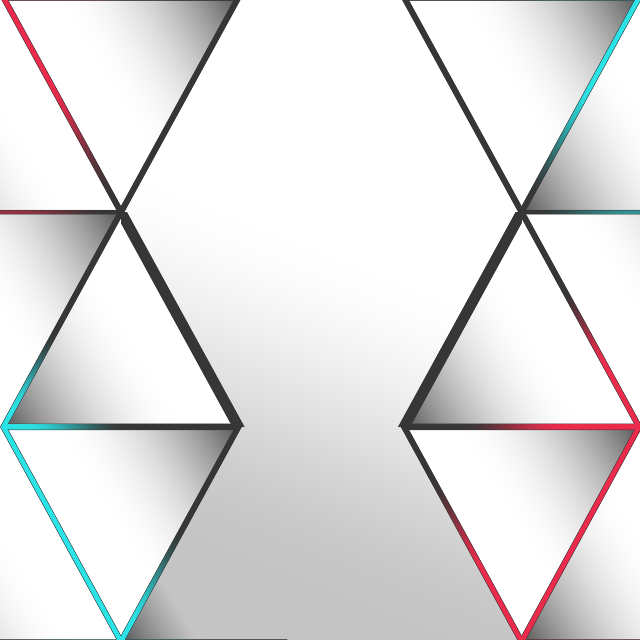
Give the GLSL for this background, as a Shadertoy shader.

```glsl
const float HALF_SIDE = 0.1836;   // half of a triangle's base
const float ROW = 0.3355;         // triangle height
const float APEX_Y = 0.6685;      // height of the upper crossing points
const float LEFT_X = 0.189;
const float RIGHT_X = 0.815;

const vec3 CHARCOAL = vec3(0.21);
const vec3 RED = vec3(0.92, 0.17, 0.30);
const vec3 CYAN = vec3(0.17, 0.89, 0.90);

float segmentDistance(vec2 p, vec2 a, vec2 b) {
    vec2 ab = b - a;
    float t = clamp(dot(p - a, ab) / dot(ab, ab), 0.0, 1.0);
    return length(p - a - ab * t);
}

float fade(float d, float inner, float outer) {
    return 1.0 - smoothstep(inner, outer, d);
}

// Flattened glow around an upper corner
float cornerGlow(vec2 p, vec2 corner) {
    return fade(length((p - corner) * vec2(1.5, 0.7)), 0.143, 0.339);
}

// Stroke colour: charcoal tinted by nearby lights
vec3 strokeColor(vec2 p) {
    float top = APEX_Y + ROW;
    float base = APEX_Y - ROW;
    float foot = base - ROW;
    float leftCyan = fade(segmentDistance(p,
        vec2(LEFT_X - HALF_SIDE, base), vec2(LEFT_X, foot)), 0.026, 0.17);
    float rightRed = fade(segmentDistance(p,
        vec2(RIGHT_X + HALF_SIDE, base), vec2(RIGHT_X, foot)), 0.104, 0.247);
    float red = max(rightRed, cornerGlow(p, vec2(LEFT_X - HALF_SIDE, top)));
    float cyan = max(leftCyan, cornerGlow(p, vec2(RIGHT_X + HALF_SIDE, top)));
    return mix(mix(CHARCOAL, RED, red), CYAN, cyan);
}

// Grey ramp away from the dark corner of a triangle
float triangleShade(float x, float rise) {
    float t = clamp((0.85 * x + 0.52 * rise) / 0.25, 0.0, 1.0);
    return mix(0.33, 1.0, 1.0 - (1.0 - t) * (1.0 - t));
}

// Broad slanted ramp between the two columns
float backdropShade(vec2 p) {
    float depth = 1.0 - p.y - 0.4 * (p.x - 0.5);
    return mix(1.0, 0.77, smoothstep(0.365, 0.93, depth));
}

void mainImage(out vec4 fragColor, in vec2 fragCoord) {
    vec2 p = fragCoord / iResolution.xy;
    float pixel = 1.0 / iResolution.y;

    // Fold the canvas into one column of alternating triangles
    bool isLeft = p.x < 0.5;
    float x = p.x - (isLeft ? LEFT_X : RIGHT_X);
    float inward = isLeft ? x : -x;
    float level = floor((p.y - APEX_Y) / ROW);
    float h = abs(mod(p.y - APEX_Y + ROW, 2.0 * ROW) - ROW);
    bool isMiddle = level == -1.0;
    bool isBottom = level < -1.0;

    // Triangle fills
    float slant = (abs(x) * ROW - h * HALF_SIDE) / length(vec2(HALF_SIDE, ROW));
    bool isCore = slant < 0.0;
    float facing = isCore == isMiddle ? 1.0 : -1.0;
    float centerX = isCore ? 0.0 : sign(x) * HALF_SIDE;
    float shade = triangleShade(HALF_SIDE + facing * (x - centerX),
                                isCore ? ROW - h : h);
    if (!isCore && inward > 0.0) {
        float backdrop = backdropShade(p);
        shade = isLeft && isBottom ? min(shade, backdrop) : backdrop;
    }
    vec3 color = vec3(shade);

    // Signed distance to the strokes
    float slantWidth = isMiddle && inward > 0.0 ? 0.0085 : 0.0048;
    float slantStroke = abs(slant) - slantWidth;
    float baseStroke = max(ROW - h - 0.0052, abs(x) - HALF_SIDE);
    float apexReach = isLeft && isBottom ? 0.26 : 0.0;
    float apexStroke = max(h - 0.0036, inward - apexReach);
    float stroke = min(slantStroke, min(baseStroke, apexStroke));

    // Strokes with a fine dark rim
    float rim = smoothstep(-0.0016, -0.0006, stroke);
    vec3 ink = mix(strokeColor(p), CHARCOAL, 0.8 * rim);
    color = mix(color, ink, fade(stroke, -0.5 * pixel, 0.5 * pixel));

    fragColor = vec4(color, 1.0);
}
```
